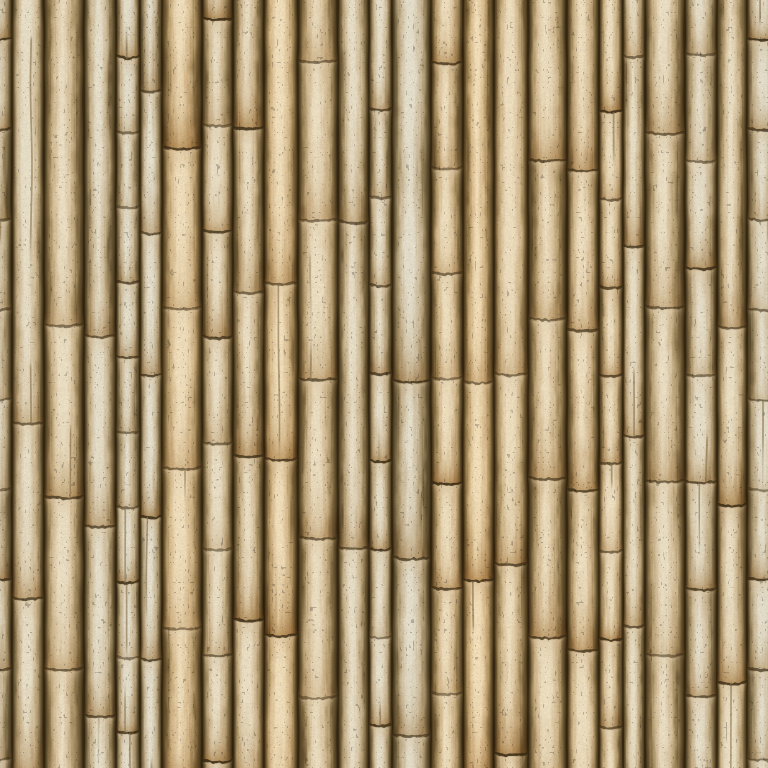
A Shadertoy shader for this texture:

```glsl
// A wall of upright dried bamboo canes, 24 across, each with its own width and node spacing.
// Every cane is a rounded shading ramp; bowed dark nodes with stains and pale rims repeat
// down its length, and hashed noise adds fibres, specks, cracks and changes of tone.

const int CANES = 24;
const float UNITS = 768.0;        // design units across the canvas
const float FIRST_EDGE = 12.0;    // left edge of the first cane
const float HIGHLIGHT = 0.45;     // brightest place across a cane
const float NODE_BOW = 2.2;       // sag of a node line at mid cane
const float NODE_HALF = 1.1;      // half thickness of a node line
const float FIBRE = 0.11;         // strength of the lengthwise grain
const float TONE_VARIATION = 0.15;

const vec3 GAP   = vec3(0.20, 0.15, 0.07);
const vec3 BARK  = vec3(0.35, 0.28, 0.15);
const vec3 SHADE = vec3(0.51, 0.42, 0.27);
const vec3 TAN   = vec3(0.67, 0.58, 0.41);
const vec3 SAND  = vec3(0.82, 0.73, 0.58);
const vec3 CREAM = vec3(0.91, 0.86, 0.75);
const vec3 STAIN = vec3(0.48, 0.36, 0.18);

// Cane widths, height of the topmost node (from the top) and node spacing
const float WIDTH[CANES] = float[](32., 40., 32., 24., 22., 40., 31., 31., 34., 40., 31., 23.,
                                   39., 32., 31., 34., 39., 32., 24., 22., 40., 32., 30., 33.);
const float TOP_NODE[CANES] = float[](422., 324., 335., 56., 90., 147., 18., 127., 282., 60., 221., 108.,
                                      380., 62., 381., 373., 159., 169., 110., 55., 132., 53., 326., 38.);
const float PITCH[CANES] = float[](175., 172., 190., 75., 142., 160., 106., 164., 176., 159., 326., 88.,
                                   177., 105., 198., 190., 159., 160., 88., 190., 174., 107., 178., 90.);

float hash(vec2 p) {
    vec3 q = fract(vec3(p.xyx) * 0.1031);
    q += dot(q, q.yzx + 33.33);
    return fract((q.x + q.y) * q.z);
}

float noise(vec2 p) {
    vec2 i = floor(p), f = fract(p);
    f = f * f * (3.0 - 2.0 * f);
    return mix(mix(hash(i), hash(i + vec2(1, 0)), f.x),
               mix(hash(i + vec2(0, 1)), hash(i + vec2(1, 1)), f.x), f.y);
}

// Colour from the shaded edge (0) to the lit middle (1)
vec3 caneRamp(float d) {
    vec3 c = mix(GAP, BARK, smoothstep(0.0, 0.12, d));
    c = mix(c, SHADE, smoothstep(0.09, 0.24, d));
    c = mix(c, TAN, smoothstep(0.19, 0.38, d));
    c = mix(c, SAND, smoothstep(0.31, 0.58, d));
    return mix(c, CREAM, smoothstep(0.5, 0.9, d));
}

void mainImage(out vec4 fragColor, in vec2 fragCoord) {
    vec2 p = fragCoord / iResolution.xy * UNITS;
    p.y = UNITS - p.y;
    float aa = UNITS / iResolution.y;

    // Find the cane under this point
    float x = mod(p.x - FIRST_EDGE, UNITS);
    int cane = 0;
    for (int i = 0; i < CANES - 1; i++) {
        if (x < WIDTH[cane]) break;
        x -= WIDTH[cane];
        cane++;
    }
    float id = float(cane), width = WIDTH[cane], pitch = PITCH[cane];
    float u = x / width;
    vec2 q = vec2(x + id * 61.0, p.y);

    // Signed distance to the nearest node: negative above it, positive below
    float across = 2.0 * u - 1.0;
    float along = p.y - TOP_NODE[cane] - NODE_BOW * (1.0 - across * across)
                + 1.6 * (noise(q * vec2(0.3, 0.05)) - 0.5);
    float node = max(round(along / pitch), 0.0);
    float s = along - node * pitch;
    float segment = max(floor(along / pitch), -1.0);
    float nodeSeed = hash(vec2(id + 3.0, node + 17.0));
    float segmentSeed = hash(vec2(id + 41.0, segment + 7.0));

    // Rounded body, swelling slightly at the nodes
    float wobble = 0.05 * (noise(vec2(id * 9.0, p.y * 0.03)) - 0.5);
    float d = min(u / HIGHLIGHT, (1.0 - u) / (1.0 - HIGHLIGHT)) + wobble;
    d += 0.07 * exp(-abs(s) / 5.0) - 0.01;
    float body = smoothstep(0.05, 0.4, d);
    float fibre = noise(q * vec2(0.8, 0.025)) + noise(q * vec2(0.35, 0.09)) - 1.0;
    float blotch = noise(q * vec2(0.06, 0.012)) - 0.5;
    float tone = TONE_VARIATION * (segmentSeed - 0.5) + 0.2 * blotch + FIBRE * fibre;
    vec3 color = caneRamp(d + tone * body);

    // Faint warm or grey cast, and fine surface grain
    color *= 1.0 + vec3(0.03, 0.0, -0.05) * (hash(vec2(id, 5.0)) * 2.0 - 1.0);
    color *= 1.0 + 0.06 * (noise(q * 0.9) - 0.5) * body;

    // Brown stain above each node, streaked along the fibres
    float below = smoothstep(-aa, aa, s);
    float reach = min(28.0, 0.17 * pitch) * (0.6 + 0.7 * noise(q * vec2(0.4, 0.04)));
    float stain = mix(exp(min(s, 0.0) / reach), 0.45 * exp(-max(s, 0.0) / 9.0), below);
    color = mix(color, color * (STAIN + 0.28), stain * (0.35 + 0.65 * nodeSeed));

    // Pale rim below the node line, then the broken dark line itself
    float rim = smoothstep(1.0, 3.0, s) * exp(-max(s - 3.0, 0.0) / 5.0);
    color = mix(color, CREAM, 0.3 * rim * body);
    float lineHalf = NODE_HALF * (0.6 + 0.8 * noise(q * vec2(0.35, 0.1)));
    float line = 1.0 - smoothstep(lineHalf - 0.5 * aa, lineHalf + 0.8 * aa, abs(s));
    color = mix(color, GAP, line * (0.45 + 0.4 * nodeSeed));

    // Sparse specks and an occasional hairline crack
    float speck = smoothstep(0.83, 0.95, noise(q * vec2(0.6, 0.4) + 80.0));
    color *= 1.0 - 0.22 * speck * body;
    float crackX = mix(0.3, 0.7, hash(vec2(segment + 11.0, id))) * width + 2.0 * blotch;
    float crack = 1.0 - smoothstep(0.2, 0.5 + aa, abs(x - crackX));
    crack *= step(0.8, segmentSeed) * smoothstep(0.5, 0.65, noise(vec2(id, p.y * 0.015)));
    color = mix(color, SHADE, 0.6 * crack);

    fragColor = vec4(clamp(color, 0.0, 1.0), 1.0);
}
```
